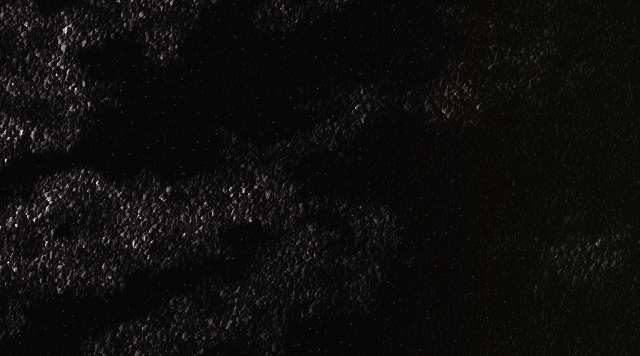
This texture is drawn by a Shadertoy shader. Its source:

```glsl
// Black slate under a raking light: rough diagonal patches glint on the left
// and fade to faint olive on the right. Smooth cellular noise supplies the
// grain facets, the ragged patch outlines and the scattered mineral specks.

const vec3 BLACK_STONE = vec3(0.036, 0.030, 0.031);
const vec3 OLIVE_STONE = vec3(0.054, 0.052, 0.041);
const vec3 COOL_GLINT  = vec3(0.58, 0.54, 0.57);
const vec3 OLIVE_GLINT = vec3(0.52, 0.51, 0.43);
const vec2 LIGHT_DIR   = vec2(-0.80, 0.60);
const float GRAIN_TILT  = 0.55;   // radians
const float GRAIN_SCALE = 78.0;   // cells per canvas height
const float SPECK_SCALE = 42.0;
const float SPECK_RADIUS = 0.0024;
const float EDGE_WARP   = 0.10;

// Rough ridges: start and end points, then half width and strength
const int RIDGES = 9;
const vec4 RIDGE_LINE[RIDGES] = vec4[RIDGES](
    vec4(-0.05, 0.68, 0.16, 0.84), vec4(0.10, 0.84, 0.52, 1.01),
    vec4(0.04, 0.42, 0.26, 0.46),  vec4(0.10, 0.24, 0.68, 0.44),
    vec4(0.62, 0.53, 1.20, 0.74),  vec4(1.25, 0.75, 1.54, 0.88),
    vec4(0.38, 0.03, 0.98, 0.28),  vec4(1.52, 0.27, 1.85, 0.35),
    vec4(0.74, 0.96, 0.98, 1.01));
const vec2 RIDGE_FORM[RIDGES] = vec2[RIDGES](
    vec2(0.20, 0.95), vec2(0.15, 0.72), vec2(0.10, 1.00),
    vec2(0.15, 0.85), vec2(0.10, 0.36), vec2(0.14, 0.22),
    vec2(0.14, 0.42), vec2(0.09, 0.24), vec2(0.06, 0.45));

vec3 hash3(vec2 p) {
    vec3 q = fract(p.xyx * vec3(0.1031, 0.1030, 0.0973));
    q += dot(q, q.yzx + 33.33);
    return fract((q.xxy + q.yzz) * q.zyx);
}

// Blended cells: xy is the offset from the grain centre, z a random height
vec3 cells(vec2 p, float crispness) {
    vec2 id = floor(p);
    vec4 sum = vec4(0.0);
    for (int y = -1; y <= 1; y++)
    for (int x = -1; x <= 1; x++) {
        vec2 cell = id + vec2(x, y);
        vec3 rnd = hash3(cell + 100.0);
        vec2 offset = p - cell - rnd.xy;
        sum += vec4(offset, rnd.z, 1.0) * exp(-crispness * dot(offset, offset));
    }
    return sum.xyz / max(sum.w, 1e-6);
}

float cloud(vec2 p) {
    float sum = 0.0, weight = 0.5;
    for (int i = 0; i < 4; i++) {
        sum += weight * cells(p, 6.0).z;
        p = p * 2.1 + 17.3;
        weight *= 0.55;
    }
    return sum / 1.01;
}

float segmentDistance(vec2 p, vec2 a, vec2 b) {
    vec2 ab = b - a;
    return length(p - a - ab * clamp(dot(p - a, ab) / dot(ab, ab), 0.0, 1.0));
}

float roughness(vec2 p, float ragged) {
    float rough = 0.0;
    for (int i = 0; i < RIDGES; i++) {
        float width = RIDGE_FORM[i].x;
        float d = segmentDistance(p, RIDGE_LINE[i].xy, RIDGE_LINE[i].zw);
        d += (ragged - 0.5) * width * 2.6;
        rough = max(rough, RIDGE_FORM[i].y * smoothstep(width, width * 0.15, d));
    }
    return rough;
}

// Facets that lean towards the light, with a random gloss per grain
float glint(vec2 p, float scale) {
    vec3 grain = cells(p * scale, 14.0);
    float facing = smoothstep(-0.02, 0.42, dot(grain.xy, LIGHT_DIR));
    return facing * (0.15 + 1.5 * grain.z * grain.z);
}

float specks(vec2 p, float pixel) {
    vec2 id = floor(p * SPECK_SCALE);
    vec3 rnd = hash3(id + 300.0);
    vec2 centre = (id + 0.2 + 0.6 * rnd.xy) / SPECK_SCALE;
    float d = length(p - centre);
    float dot_ = 1.0 - smoothstep(0.0, SPECK_RADIUS + 0.5 * pixel, d);
    return dot_ * smoothstep(0.72, 1.0, rnd.z);
}

void mainImage(out vec4 fragColor, in vec2 fragCoord) {
    vec2 p = fragCoord / iResolution.y;
    float across = fragCoord.x / iResolution.x;

    // Grain space follows the diagonal bedding of the stone
    float c = cos(GRAIN_TILT), s = sin(GRAIN_TILT);
    vec2 bed = vec2(c * p.x + s * p.y, c * p.y - s * p.x) * vec2(0.75, 1.0);
    float ragged = cloud(bed * 9.0);
    float patchy = cloud(bed * 22.0 + 40.0);

    // Patch outline and worn gaps inside it
    vec2 warp = vec2(cloud(p * 5.0 + 7.0), cloud(p * 5.0 + 61.0)) - 0.5;
    float rough = roughness(p + EDGE_WARP * warp, ragged);
    rough *= mix(0.35, 1.15, smoothstep(0.32, 0.62, patchy));

    // Coarse and fine relief
    float coarse = glint(bed, GRAIN_SCALE);
    float fine = glint(bed + 3.7, GRAIN_SCALE * 1.9);
    float relief = 0.65 * coarse + 0.35 * fine + 0.5 * coarse * fine;

    float olive = smoothstep(0.45, 1.0, across);
    vec3 tint = mix(COOL_GLINT, OLIVE_GLINT, olive);
    vec3 color = mix(BLACK_STONE, OLIVE_STONE, olive);
    color *= 0.72 + 0.75 * fine;
    color += tint * rough * (0.05 + 0.95 * relief);
    color += tint * olive * 0.07 * relief * smoothstep(0.35, 0.65, patchy);
    color += tint * specks(p, 1.0 / iResolution.y) * 0.45 * (1.0 - 0.5 * olive);

    fragColor = vec4(clamp(color, 0.0, 1.0), 1.0);
}
```
